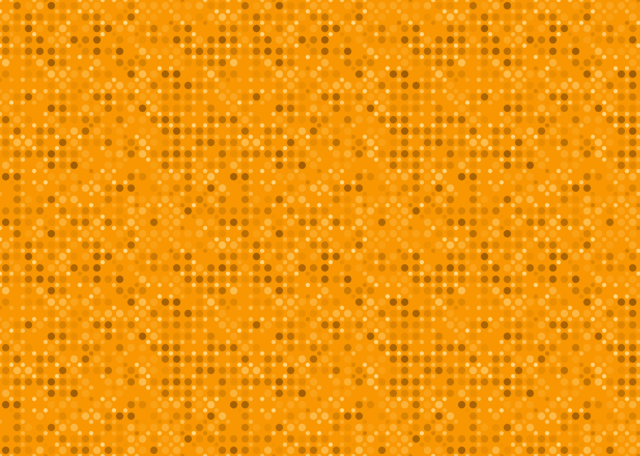
Give the GLSL for this pattern, as a WebGL 2 fragment shader.

```glsl
#version 300 es
precision highp float;
// Orange mosaic of dark and light dots on two interleaved grids, in a repeating square tile.

#define ROWS 40.0          // grid cells down the canvas
#define TILE 20.0          // cells per side of the repeating tile
#define BIG_RADIUS 0.325   // dots on the main grid, in cells
#define SMALL_RADIUS 0.185 // dots on the offset grid, in cells
#define DARK_SHARE 0.52    // part of the big dots that are dark
#define LIGHT_SHARE 0.34   // part of the big dots that are light
#define SMALL_SHARE 0.60   // part of the small dots that are light
#define CLUSTERING 0.45    // how strongly dots gather by tone
#define BLOCKS 5.0         // cluster noise blocks per tile side

uniform vec2 u_resolution;
out vec4 outColor;

const vec3 ORANGE = vec3(0.975, 0.592, 0.008);
const vec3 BROWN = vec3(0.60, 0.35, 0.015);
const vec3 CREAM = vec3(0.995, 0.85, 0.53);

float hash(vec2 p) {
    return fract(sin(dot(p, vec2(127.1, 311.7))) * 43758.5453);
}

// Value noise that wraps with the tile
float tileNoise(vec2 cell) {
    vec2 p = cell / TILE * BLOCKS;
    vec2 i = floor(p);
    vec2 f = smoothstep(0.0, 1.0, fract(p));
    vec2 a = mod(i, BLOCKS) + 51.0;
    vec2 b = mod(i + 1.0, BLOCKS) + 51.0;
    return mix(mix(hash(a), hash(vec2(b.x, a.y)), f.x),
               mix(hash(vec2(a.x, b.y)), hash(b), f.x), f.y);
}

// Positive where light dots gather, with one broad patch per tile
float lightBias(vec2 cell) {
    vec2 wave = cos(6.28319 * (cell / TILE - vec2(0.81, 0.38)));
    float patchGlow = exp(2.5 * (wave.x + wave.y - 2.0));
    return CLUSTERING * (tileNoise(cell) - 0.55 + 0.8 * patchGlow);
}

float disc(vec2 p, float radius, float soft) {
    return 1.0 - smoothstep(radius - soft, radius + soft, length(p));
}

// Dark, light or empty dot on the main grid
vec3 bigDot(vec3 ground, vec2 cell) {
    float pick = hash(cell + 3.0) - lightBias(cell);
    float strength = hash(cell + 87.0);
    if (pick < DARK_SHARE - 0.0 && pick + lightBias(cell) < 1.0 - LIGHT_SHARE * 0.5) {
        // High picks away from light patches are dark
        return mix(ground, BROWN, 0.12 + 0.82 * pow(strength, 1.5));
    }
    if (pick > 1.0 - LIGHT_SHARE) {
        return mix(ground, CREAM, 0.12 + 0.5 * strength * strength);
    }
    return ground;
}

// Mostly pale dot on the offset grid
vec3 smallDot(vec3 ground, vec2 cell) {
    float pick = hash(cell + 143.0) - lightBias(cell);
    float strength = hash(cell + 211.0);
    if (pick < SMALL_SHARE) return mix(ground, CREAM, 0.2 + 0.8 * strength);
    if (pick > 0.85) return mix(ground, BROWN, 0.45 * strength);
    return ground;
}

void main() {
    vec2 p = gl_FragCoord.xy / u_resolution.y * ROWS;
    float soft = 0.8 * ROWS / u_resolution.y;
    vec2 offsetP = p + 0.5;

    vec3 color = ORANGE;
    color = mix(color, bigDot(ORANGE, mod(floor(p), TILE)),
                disc(fract(p) - 0.5, BIG_RADIUS, soft));
    color = mix(color, smallDot(ORANGE, mod(floor(offsetP), TILE)),
                disc(fract(offsetP) - 0.5, SMALL_RADIUS, soft));
    outColor = vec4(color, 1.0);
}
```
